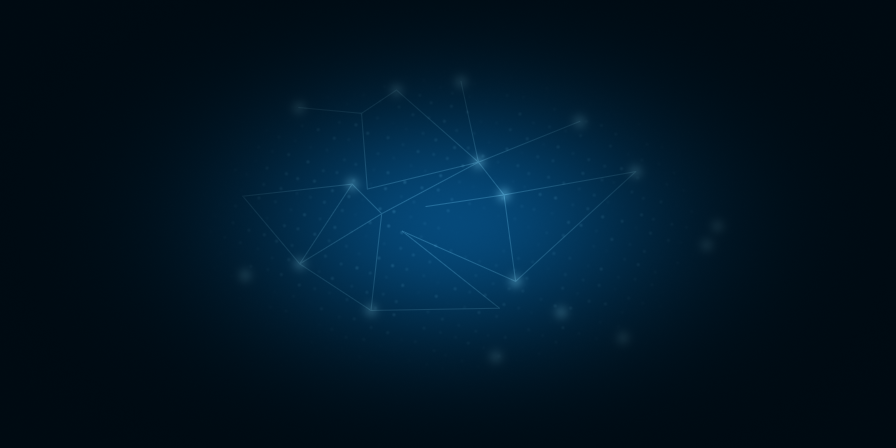
Reproduce this background procedurally as a WebGL 2 fragment shader.

```glsl
#version 300 es
precision highp float;
// Dark blue backdrop: an oval glow behind a faint network of lines, hubs and dots.

uniform vec2 u_resolution;
out vec4 outColor;

// Lengths are in canvas heights; the design area is 2 wide and 1 high.
const vec3 NIGHT = vec3(0.0, 0.040, 0.070);
const vec3 GLOW_TINT = vec3(0.0, 0.245, 0.405);
const vec3 CORE_TINT = vec3(0.02, 0.0, 0.0);
const vec3 LIGHT_TINT = vec3(0.50, 0.62, 0.60);
const vec2 GLOW_CENTER = vec2(1.016, 0.505);
const vec2 GLOW_SIZE = vec2(0.455, 0.277);

const float LINE_HALF_WIDTH = 0.0012;
const float LINE_LIGHT = 0.24;
const float HUB_RADIUS = 0.017;
const float HUB_LIGHT = 0.34;
const float DOT_SPACING = 0.037;
const float DOT_RADIUS = 0.0042;
const float DOT_LIGHT = 0.17;
const vec2 DOT_FIELD = vec2(0.60, 0.36);
const vec2 GAP_CENTER = vec2(1.08, 0.48);
const vec2 GAP_SIZE = vec2(0.11, 0.12);

// Glowing hubs, then plain joints where lines meet.
const int HUB_COUNT = 17;
const vec2 HUBS[HUB_COUNT] = vec2[HUB_COUNT](
  vec2(0.667, 0.760), vec2(0.885, 0.799), vec2(1.029, 0.818), vec2(1.294, 0.729),
  vec2(1.068, 0.638), vec2(1.125, 0.565), vec2(0.786, 0.589), vec2(1.419, 0.617),
  vec2(0.669, 0.411), vec2(0.547, 0.385), vec2(0.828, 0.307), vec2(1.151, 0.372),
  vec2(1.253, 0.302), vec2(1.107, 0.203), vec2(1.391, 0.245), vec2(1.578, 0.453),
  vec2(1.602, 0.495));
const vec2 JOINTS[7] = vec2[7](
  vec2(0.807, 0.747), vec2(0.820, 0.578), vec2(0.542, 0.562), vec2(0.852, 0.523),
  vec2(0.951, 0.539), vec2(0.898, 0.484), vec2(1.115, 0.312));

// Links between nodes; indices from HUB_COUNT upward are joints.
const int LINK_COUNT = 23;
const ivec2 LINKS[LINK_COUNT] = ivec2[LINK_COUNT](
  ivec2(0, 17), ivec2(17, 1), ivec2(17, 18), ivec2(1, 4), ivec2(2, 4), ivec2(19, 6),
  ivec2(6, 8), ivec2(19, 8), ivec2(6, 20), ivec2(20, 8), ivec2(20, 10), ivec2(20, 4),
  ivec2(18, 4), ivec2(4, 3), ivec2(4, 5), ivec2(5, 21), ivec2(5, 11), ivec2(5, 7),
  ivec2(23, 22), ivec2(11, 22), ivec2(23, 10), ivec2(8, 10), ivec2(11, 7));

float hash(vec2 cell) {
  vec3 q = fract(vec3(cell.xyx) * 0.1031);
  q += dot(q, q.yzx + 33.33);
  return fract((q.x + q.y) * q.z);
}

float gaussian(vec2 offset) {
  return exp(-dot(offset, offset));
}

vec2 node(int i) {
  return i < HUB_COUNT ? HUBS[i] : JOINTS[i - HUB_COUNT];
}

float segmentDistance(vec2 p, vec2 a, vec2 b) {
  vec2 ab = b - a;
  float t = clamp(dot(p - a, ab) / dot(ab, ab), 0.0, 1.0);
  return length(p - a - ab * t);
}

// Share of a pixel covered by a thin line at distance d.
float lineCoverage(float d, float pixel) {
  float outer = clamp(0.5 + (LINE_HALF_WIDTH - d) / pixel, 0.0, 1.0);
  float inner = clamp(0.5 - (LINE_HALF_WIDTH + d) / pixel, 0.0, 1.0);
  return outer - inner;
}

// Jittered, tilted lattice of soft dots, open near the middle.
float dotField(vec2 p, float pixel) {
  vec2 grid = mat2(0.94, 0.34, -0.34, 0.94) * p / DOT_SPACING;
  vec2 cell = floor(grid);
  vec2 jitter = 0.3 * (vec2(hash(cell), hash(cell + 57.0)) - 0.5);
  float d = length(fract(grid) - 0.5 - jitter) * DOT_SPACING;
  float spot = 1.0 - smoothstep(0.0, DOT_RADIUS + pixel, d);
  float field = 1.0 - smoothstep(0.7, 1.0, length((p - GLOW_CENTER) / DOT_FIELD));
  float gap = gaussian((p - GAP_CENTER) / GAP_SIZE);
  return spot * field * (1.0 - gap) * hash(cell + 113.0);
}

void main() {
  float pixel = 1.0 / u_resolution.y;
  vec2 p = gl_FragCoord.xy * pixel;
  p.x += 1.0 - 0.5 * u_resolution.x * pixel;

  // Oval glow
  float glow = gaussian((p - GLOW_CENTER) / GLOW_SIZE);
  vec3 color = NIGHT + GLOW_TINT * glow + CORE_TINT * glow * glow;

  // Network lines
  float lines = 0.0;
  for (int i = 0; i < LINK_COUNT; i++) {
    float d = segmentDistance(p, node(LINKS[i].x), node(LINKS[i].y));
    lines = max(lines, lineCoverage(d, pixel));
  }

  // Hubs
  float hubs = 0.0;
  for (int i = 0; i < HUB_COUNT; i++) {
    hubs += gaussian((p - HUBS[i]) / HUB_RADIUS);
  }

  // Everything lit fades with the glow
  float light = LINE_LIGHT * lines + HUB_LIGHT * hubs + DOT_LIGHT * dotField(p, pixel);
  color += LIGHT_TINT * light * mix(0.10, 1.0, glow);

  // Fine grain against banding
  color += (hash(gl_FragCoord.xy) - 0.5) / 255.0;
  outColor = vec4(color, 1.0);
}
```
